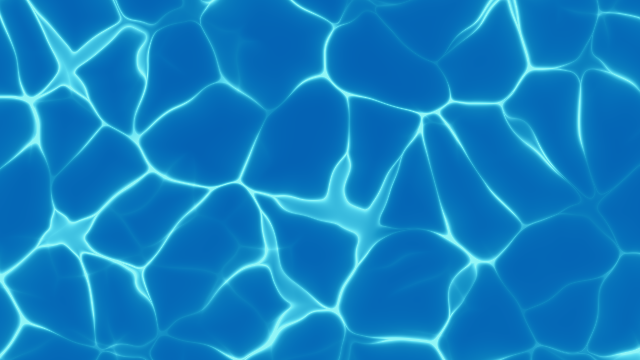
Reproduce this texture procedurally as a Shadertoy shader.

```glsl
// Sunlit pool water: a bright net of caustic ribbons over deep blue.

const float CELLS_PER_HEIGHT = 4.2;   // size of the main net
const float FAINT_SCALE = 1.25;       // faint net relative to the main one
const float JITTER = 0.88;            // irregularity of the cells
const float JOIN_ROUNDING = 0.07;     // webbing where lines meet
const float LINE_WIDTH = 0.024;       // sharp core, in cells
const float GLOW_WIDTH = 0.125;       // soft halo, in cells
const float RIBBON_WIDTH = 0.10;      // widest half width of a fold
const float LINE_LIGHT = 3.3;
const float GLOW_LIGHT = 2.2;
const float RIBBON_LIGHT = 0.8;
const float FAINT_LIGHT = 1.3;

// Water colours from shade to full light, one step of light apart
const vec3 WATER[7] = vec3[7](
    vec3(0.015, 0.375, 0.70),
    vec3(0.02, 0.44, 0.73),
    vec3(0.04, 0.50, 0.745),
    vec3(0.09, 0.59, 0.79),
    vec3(0.22, 0.73, 0.87),
    vec3(0.36, 0.87, 0.95),
    vec3(0.56, 0.96, 0.97));

vec2 hash2(vec2 p) {
    vec2 k = vec2(dot(p, vec2(127.1, 311.7)), dot(p, vec2(269.5, 183.3)));
    return fract(sin(k) * 43758.5453);
}

// Two independent channels of smooth value noise
vec2 noise2(vec2 p) {
    vec2 i = floor(p), f = fract(p);
    f = f * f * (3.0 - 2.0 * f);
    vec2 low = mix(hash2(i), hash2(i + vec2(1, 0)), f.x);
    vec2 high = mix(hash2(i + vec2(0, 1)), hash2(i + vec2(1, 1)), f.x);
    return mix(low, high, f.y);
}

float smoothMin(float a, float b, float k) {
    float h = max(k - abs(a - b), 0.0) / k;
    return min(a, b) - 0.25 * h * h * k;
}

vec2 cellPoint(vec2 cell) {
    return cell + 0.5 + JITTER * (hash2(cell) - 0.5);
}

// Distance to the nearest border between Voronoi cells
float netDistance(vec2 p) {
    vec2 home = floor(p), nearest = vec2(0), nearestCell = home;
    float best = 1e3;
    for (int y = -1; y <= 1; y++)
    for (int x = -1; x <= 1; x++) {
        vec2 cell = home + vec2(x, y);
        vec2 toPoint = cellPoint(cell) - p;
        float d = dot(toPoint, toPoint);
        if (d < best) { best = d; nearest = toPoint; nearestCell = cell; }
    }
    float border = 1.0;
    for (int y = -2; y <= 2; y++)
    for (int x = -2; x <= 2; x++) {
        if (x == 0 && y == 0) continue;
        vec2 toPoint = cellPoint(nearestCell + vec2(x, y)) - p;
        float d = dot(0.5 * (nearest + toPoint), normalize(toPoint - nearest));
        border = smoothMin(border, d, JOIN_ROUNDING);
    }
    return max(border, 0.0);
}

// Bends the straight cell borders into flowing curves
vec2 ripple(vec2 p) {
    return p + 0.50 * (noise2(p * 0.9 + 3.7) - 0.5)
             + 0.13 * (noise2(p * 2.6 + 9.1) - 0.5);
}

// Main net: thin lines that open into translucent folded ribbons
float causticLight(vec2 p) {
    float d = netDistance(ripple(p));
    vec2 vary = noise2(p * 1.5 + 21.3);
    float open = smoothstep(0.55, 0.92, vary.x);
    float strength = mix(0.35, 1.25, smoothstep(0.12, 0.75, vary.y));
    float halfWidth = RIBBON_WIDTH * open;
    float rim = exp(-abs(d - halfWidth) / LINE_WIDTH);
    float glow = exp(-max(d - halfWidth, 0.0) / GLOW_WIDTH);
    float fill = open * (1.0 - smoothstep(-0.015, 0.015, d - halfWidth));
    return strength * (LINE_LIGHT * mix(1.0, 0.6, open) * rim
                     + GLOW_LIGHT * glow + RIBBON_LIGHT * fill);
}

// Faint net: soft broken streaks inside the cells
float faintLight(vec2 p) {
    vec2 q = mat2(0.8, 0.6, -0.6, 0.8) * p * FAINT_SCALE + 37.0;
    float shown = smoothstep(0.45, 0.85, noise2(q * 1.1 + 5.0).x);
    return FAINT_LIGHT * shown * exp(-netDistance(ripple(q)) / 0.07);
}

vec3 waterColour(float light) {
    vec3 colour = WATER[0];
    for (int i = 1; i < 7; i++)
        colour = mix(colour, WATER[i], clamp(light - float(i - 1), 0.0, 1.0));
    return colour;
}

void mainImage(out vec4 fragColor, in vec2 fragCoord) {
    vec2 p = fragCoord / iResolution.y * CELLS_PER_HEIGHT + 11.0;

    // Slow drift of the water's own brightness
    float light = 0.45 * noise2(p * 0.6).x + 0.15 * noise2(p * 3.0).y;
    light += causticLight(p) + faintLight(p);

    fragColor = vec4(waterColour(light), 1.0);
}
```
